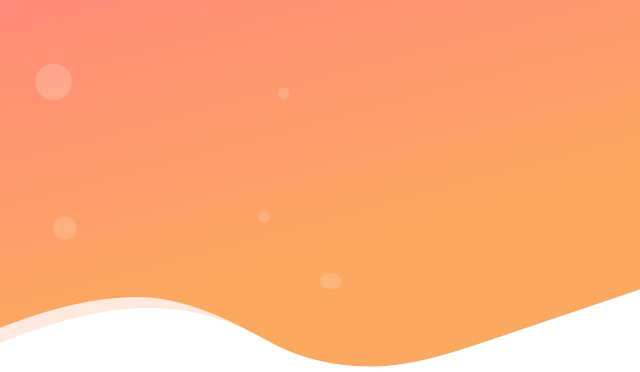
Write a WebGL 1 fragment shader that draws this background.

```glsl
precision highp float;
// Draws a coral to amber gradient with pale bubbles above a white rolling wave.

uniform vec2 u_resolution;

const vec3 CORAL = vec3(1.0, 0.541, 0.473);
const vec3 AMBER = vec3(0.984, 0.66, 0.382);
const vec3 BLUSH = vec3(1.0, 0.91, 0.865);
const vec3 WHITE = vec3(1.0);
const float ASPECT = 1.718;

// Cubic through two knots, each given as (x, height, slope).
float hermite(float x, vec3 a, vec3 b) {
  float w = b.x - a.x;
  float t = clamp((x - a.x) / w, 0.0, 1.0);
  float s = 1.0 - t;
  return a.y * s * s * (1.0 + 2.0 * t) + b.y * t * t * (3.0 - 2.0 * t)
       + w * t * s * (a.z * s - b.z * t);
}

// Height of a wave: start, crest, shared downhill knot, trough, straight rise.
float waveHeight(float x, vec3 start, vec3 crest) {
  vec3 downhill = vec3(0.716, 0.085, -0.56);
  vec3 trough = vec3(0.9955, 0.0145, 0.0);
  vec3 rise = vec3(1.32, 0.087, 0.338);
  if (x < crest.x) return hermite(x, start, crest);
  if (x < downhill.x) return hermite(x, crest, downhill);
  if (x < trough.x) return hermite(x, downhill, trough);
  if (x < rise.x) return hermite(x, trough, rise);
  return rise.y + rise.z * (x - rise.x);
}

// Antialiased coverage of the region where d is negative.
float coverage(float d, float pixel) {
  return clamp(0.5 - d / pixel, 0.0, 1.0);
}

// Lays a translucent white ellipse over a colour.
vec3 bubble(vec3 color, vec2 p, vec2 center, vec2 radii, float alpha, float pixel) {
  float d = (length((p - center) / radii) - 1.0) * min(radii.x, radii.y);
  return mix(color, WHITE, alpha * coverage(d, pixel));
}

void main() {
  vec2 p = gl_FragCoord.xy / u_resolution * vec2(ASPECT, 1.0);
  float pixel = 1.0 / u_resolution.y;

  // Slanted sky gradient
  float t = clamp(1.09 * (1.0 - p.y + 0.27 * p.x), 0.0, 1.0);
  vec3 color = mix(CORAL, AMBER, t);

  // Bubbles
  color = bubble(color, p, vec2(0.144, 0.780), vec2(0.0488), 0.19, pixel);
  color = bubble(color, p, vec2(0.761, 0.749), vec2(0.0152), 0.16, pixel);
  color = bubble(color, p, vec2(0.174, 0.387), vec2(0.0312), 0.16, pixel);
  color = bubble(color, p, vec2(0.709, 0.416), vec2(0.0152), 0.16, pixel);
  color = bubble(color, p, vec2(0.888, 0.244), vec2(0.0291, 0.0206), 0.16, pixel);

  // Blush wave behind, white wave in front
  float back = waveHeight(p.x, vec3(0.0, 0.1186, 0.39), vec3(0.369, 0.2013, 0.0));
  float front = waveHeight(p.x, vec3(0.0, 0.078, 0.40), vec3(0.4027, 0.1723, 0.0));
  color = mix(color, BLUSH, coverage(p.y - back, pixel));
  color = mix(color, WHITE, coverage(p.y - front, pixel));

  gl_FragColor = vec4(color, 1.0);
}
```
